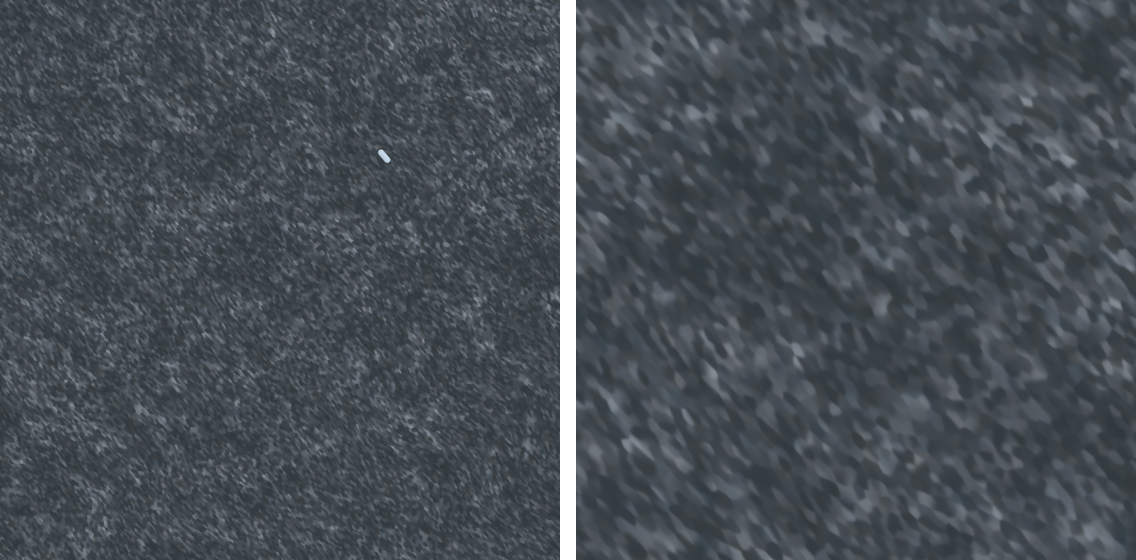
Left: the whole. Right: its middle third, enlarged.
A WebGL 1 fragment shader for this texture:

```glsl
precision highp float;
// Dark blue-grey slate with fine slanted grains, soft pale patches and one light fleck.
uniform vec2 u_resolution;

#define GRAIN_SIZE vec2(0.0080, 0.0040)
#define CLUMP_SIZE vec2(0.021, 0.012)
#define PATCH_SIZE vec2(0.070, 0.042)
#define CLOUD_SIZE vec2(0.24, 0.13)
#define GRAIN_ANGLE -0.87
#define PATCH_ANGLE -0.5
#define LAYER_WEIGHTS vec4(1.82, 0.88, 0.55, 0.28)
#define SHADOW_COLOR vec3(0.17, 0.20, 0.219)
#define SHEEN_COLOR vec3(0.084, 0.084, 0.088)
#define SHEEN_CONTRAST 0.54
#define FLECK_CENTER vec2(0.686, 0.721)
#define FLECK_COLOR vec3(0.76, 0.83, 0.89)

// Three random values from 0 to 1 for a cell
vec3 hash3(vec2 cell) {
  vec3 q = fract(cell.xyx * vec3(0.1031, 0.1030, 0.0973));
  q += dot(q, q.yxz + 33.33);
  return fract((q.xxy + q.yzz) * q.zyx);
}

// Coordinates along and across a direction
vec2 alongAxis(vec2 p, float angle) {
  vec2 axis = vec2(cos(angle), sin(angle));
  return vec2(dot(p, axis), dot(p, vec2(-axis.y, axis.x)));
}

// Smooth cellular noise from -1 to 1: scattered points blend their random tones
float cellNoise(vec2 p) {
  vec2 cell = floor(p);
  vec2 local = p - cell;
  float tone = 0.0;
  float total = 0.0;
  for (int j = -1; j <= 1; j++) {
    for (int i = -1; i <= 1; i++) {
      vec2 offset = vec2(float(i), float(j));
      vec3 h = hash3(cell + offset);
      vec2 d = offset + h.xy - local;
      float weight = exp(-5.0 * dot(d, d));
      tone += weight * (2.0 * h.z - 1.0);
      total += weight;
    }
  }
  return tone / total;
}

// Distance to a capsule lying along the x axis
float capsule(vec2 p, float halfLength, float radius) {
  p.x -= clamp(p.x, -halfLength, halfLength);
  return length(p) - radius;
}

void main() {
  float pixel = 1.0 / u_resolution.y;
  vec2 p = gl_FragCoord.xy * pixel;

  // Gentle bend so the grain is not perfectly parallel
  vec2 bent = p + 0.004 * sin(p.yx * vec2(23.0, 19.0) + 2.0 * sin(p * 11.0));
  vec2 grainAxis = alongAxis(bent, GRAIN_ANGLE);
  vec2 clumpAxis = alongAxis(bent, mix(GRAIN_ANGLE, PATCH_ANGLE, 0.4));
  vec2 patchAxis = alongAxis(bent, PATCH_ANGLE);

  // Layers from single grains to broad clouds
  vec4 layers = vec4(
    cellNoise(grainAxis / GRAIN_SIZE),
    cellNoise(clumpAxis / CLUMP_SIZE + 37.0),
    cellNoise(patchAxis / PATCH_SIZE + 71.0),
    cellNoise(patchAxis / CLOUD_SIZE + 113.0));
  float relief = min(dot(layers, LAYER_WEIGHTS), 2.8);

  // Exponential sheen: many dark tones, few bright glints
  vec3 color = SHADOW_COLOR + SHEEN_COLOR * exp(SHEEN_CONTRAST * relief);

  // Faint warm and cool grains
  float tint = cellNoise(clumpAxis / (0.4 * CLUMP_SIZE) + 211.0);
  color += 0.008 * tint * vec3(1.0, 0.0, -1.0);

  // Pale fleck with a slightly darker rim
  vec2 fleckAxis = alongAxis(p - FLECK_CENTER, GRAIN_ANGLE);
  float fleck = capsule(fleckAxis, 0.0085, 0.0055);
  color *= 1.0 - 0.2 * smoothstep(0.004, 0.0, fleck);
  vec3 fleckShade = FLECK_COLOR * (1.0 + 12.0 * fleckAxis.y);
  color = mix(color, fleckShade, smoothstep(pixel, -pixel, fleck));

  gl_FragColor = vec4(color, 1.0);
}
```
